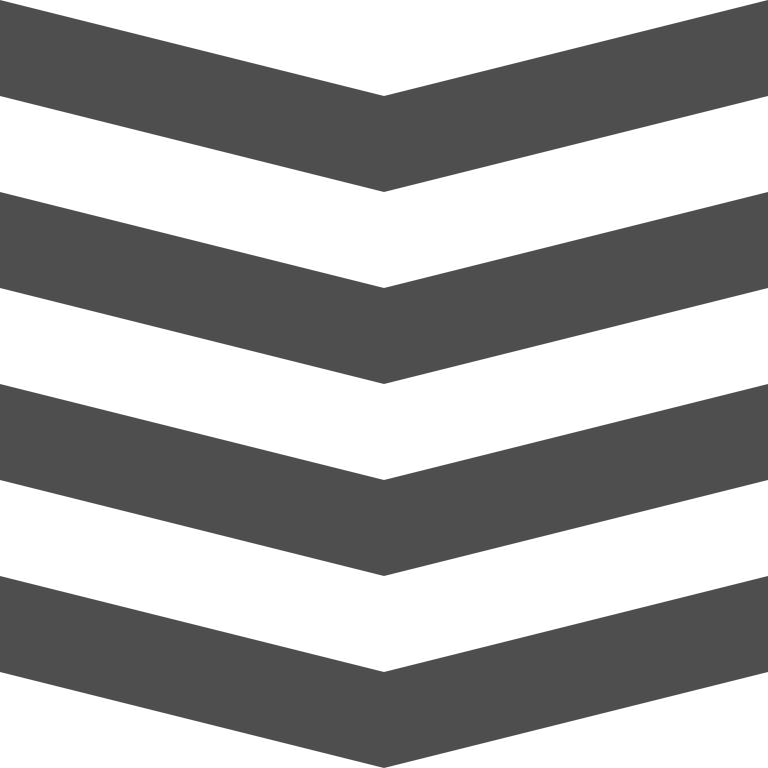
This pattern is drawn by a Shadertoy shader. Its source:

```glsl
const vec3 PAPER = vec3(1.0);
const vec3 CHARCOAL = vec3(0.306, 0.306, 0.31);
const float COLUMNS = 1.0;
const float ROWS = 4.0;
const float DROP = 0.125;  // depth of each V
const float FILL = 0.5;    // dark share of each row

// Triangle wave: 0 at the cell sides, 1 at the cell centre
float triangleWave(float x) {
    return 1.0 - abs(2.0 * fract(x) - 1.0);
}

// Signed distance to the repeated chevron bands, negative inside
float chevronDistance(vec2 uv, float columns, float rows, float drop, float fill) {
    float depth = 1.0 - uv.y - drop * triangleWave(uv.x * columns);
    float fromCentre = abs(fract(depth * rows - 0.5 * fill + 0.5) - 0.5);
    float slope = 2.0 * drop * columns;
    return (fromCentre - 0.5 * fill) / (rows * sqrt(1.0 + slope * slope));
}

// Edge coverage over one pixel
float coverage(float dist, float pixel) {
    return clamp(0.5 - dist / pixel, 0.0, 1.0);
}

void mainImage(out vec4 fragColor, in vec2 fragCoord) {
    vec2 uv = fragCoord / iResolution.xy;
    float dist = chevronDistance(uv, COLUMNS, ROWS, DROP, FILL);
    float band = coverage(dist, 1.0 / iResolution.y);
    fragColor = vec4(mix(PAPER, CHARCOAL, band), 1.0);
}
```
